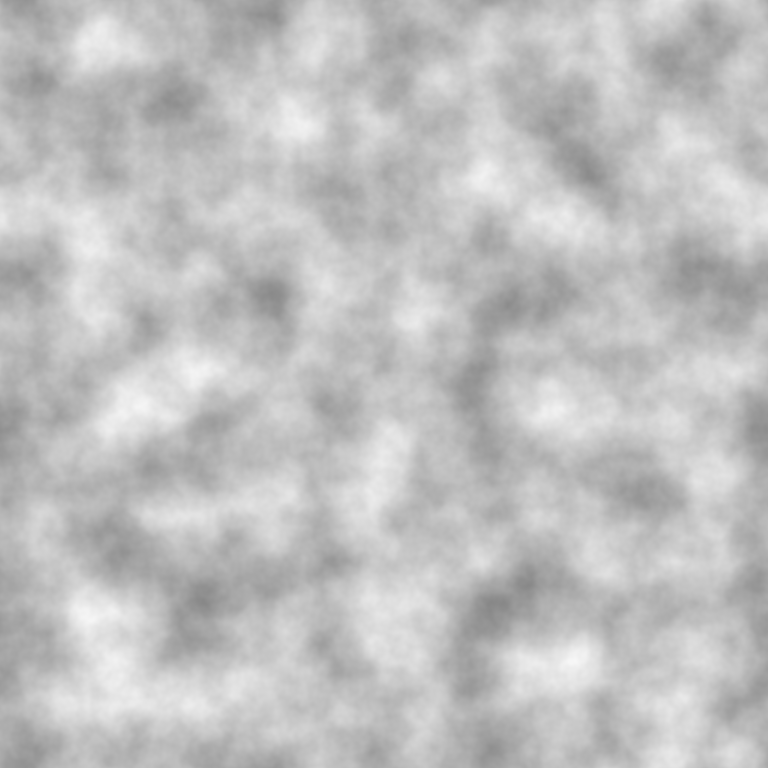
A Shadertoy shader for this texture:

```glsl
// Soft grey cloud texture: seamless layered gradient noise.

const float BASE_CELLS = 8.0;    // coarsest noise cells across the canvas
const int   OCTAVES    = 5;
const float GAIN       = 0.5;    // amplitude ratio between octaves
const float MEAN_GREY  = 0.752;
const float CONTRAST   = 0.29;
const float TAU        = 6.28319;

float hash(vec2 p, float seed) {
    vec3 q = fract(vec3(p.xyx + seed * 17.31) * vec3(0.1031, 0.1030, 0.0973));
    q += dot(q, q.yzx + 33.33);
    return fract((q.x + q.y) * q.z);
}

// Contribution of one lattice corner; the lattice wraps after `period` cells.
float cornerSlope(vec2 cell, vec2 corner, vec2 local, float period, float seed) {
    float angle = TAU * hash(mod(cell + corner, period), seed);
    return dot(vec2(cos(angle), sin(angle)), local - corner);
}

float gradientNoise(vec2 p, float period, float seed) {
    vec2 cell = floor(p);
    vec2 local = p - cell;
    vec2 fade = local * local * local * (local * (local * 6.0 - 15.0) + 10.0);
    float bottom = mix(cornerSlope(cell, vec2(0, 0), local, period, seed),
                       cornerSlope(cell, vec2(1, 0), local, period, seed), fade.x);
    float top = mix(cornerSlope(cell, vec2(0, 1), local, period, seed),
                    cornerSlope(cell, vec2(1, 1), local, period, seed), fade.x);
    return mix(bottom, top, fade.y);
}

// Doubling whole-number frequencies keep every octave periodic.
float clouds(vec2 uv) {
    float sum = 0.0;
    float amplitude = 1.0;
    float cells = BASE_CELLS;
    for (int i = 0; i < OCTAVES; i++) {
        float seed = float(i) + 1.0;
        vec2 shift = vec2(0.37, 0.61) * seed;  // keeps lattice zeros from stacking
        sum += amplitude * gradientNoise(uv * cells + shift, cells, seed);
        amplitude *= GAIN;
        cells *= 2.0;
    }
    return sum;
}

void mainImage(out vec4 fragColor, in vec2 fragCoord) {
    vec2 uv = fragCoord / iResolution.xy;
    float grey = MEAN_GREY + CONTRAST * clouds(uv);
    fragColor = vec4(vec3(clamp(grey, 0.0, 1.0)), 1.0);
}
```
